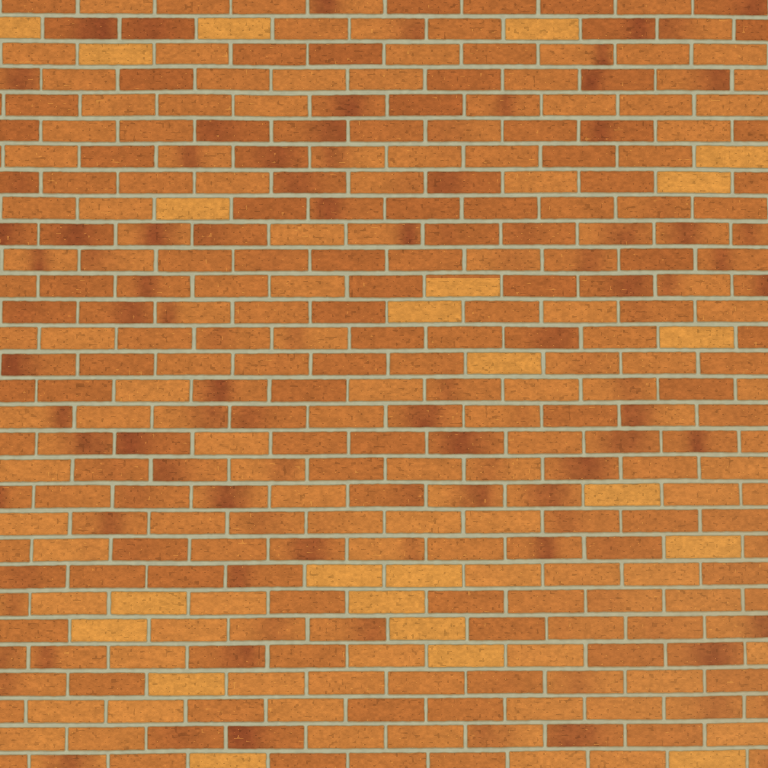
A Shadertoy shader for this texture:

```glsl
// A running-bond wall of orange bricks with pale grey-green mortar.
// A gently warped grid gives each brick an id; hashes of the id vary its size,
// tone and scorch marks, while value noise roughens the faces and edges.

const vec3 DARK_CLAY = vec3(0.665, 0.370, 0.185);
const vec3 LIGHT_CLAY = vec3(0.835, 0.545, 0.260);
const vec3 PALE_CLAY = vec3(0.865, 0.600, 0.275);
const vec3 SCORCH = vec3(0.540, 0.270, 0.155);
const vec3 MORTAR = vec3(0.705, 0.695, 0.575);
const vec3 MORTAR_SHADE = vec3(0.610, 0.560, 0.425);
const vec2 HALF_JOINT = vec2(0.0025, 0.0031);

float hash(vec2 p) {
    vec3 q = fract(vec3(p.xyx) * 0.1031);
    q += dot(q, q.yzx + 33.33);
    return fract((q.x + q.y) * q.z);
}

float noise(vec2 p) {
    vec2 i = floor(p);
    vec2 f = fract(p);
    f = f * f * (3.0 - 2.0 * f);
    float low = mix(hash(i), hash(i + vec2(1, 0)), f.x);
    float high = mix(hash(i + vec2(0, 1)), hash(i + vec2(1, 1)), f.x);
    return mix(low, high, f.y);
}

float fbm(vec2 p) {
    float sum = 0.0;
    float weight = 0.5;
    for (int i = 0; i < 3; i++) {
        sum += weight * noise(p);
        p = p * 2.03 + 17.3;
        weight *= 0.5;
    }
    return sum / 0.875;
}

float roundedBox(vec2 p, vec2 halfSize, float radius) {
    vec2 q = abs(p) - halfSize + radius;
    return length(max(q, 0.0)) + min(max(q.x, q.y), 0.0) - radius;
}

// Brick coordinates: x counts along a course, y counts courses downwards.
// size receives the width and height of one cell in canvas units.
vec2 brickGrid(vec2 uv, out vec2 size) {
    float down = 1.0 - uv.y;
    float drop = down - 0.021 + 0.009 * (uv.x - 0.5) * (down - 0.25);
    float course = 30.25 * drop - drop * drop;
    float perRow = mix(10.0, 9.62, smoothstep(0.2, 1.0, down));
    size = 1.0 / vec2(perRow, 30.25 - 2.0 * drop);
    float row = floor(course);
    float shift = 0.5 * mod(row + 1.0, 2.0) + 0.05 * (hash(vec2(row, 71.0)) - 0.5);
    return vec2((uv.x - 0.503) * perRow + shift, course);
}

// Fired clay face; local runs from -0.5 to 0.5 across the brick.
vec3 brickColor(vec2 uv, vec2 local, vec2 id) {
    float tone = 0.18 + 0.62 * hash(id + 3.7) + 0.30 * (0.45 - uv.y);
    vec3 color = mix(DARK_CLAY, LIGHT_CLAY, clamp(tone, 0.0, 1.0));

    // A few pale bricks, more of them low on the wall
    float pale = step(0.90 + 0.06 * uv.y, hash(id + 29.1));
    color = mix(color, PALE_CLAY, 0.85 * pale);

    // Soft scorch mark across part of the face
    float center = 0.75 * (hash(id + 41.3) - 0.5);
    float spread = mix(0.12, 0.36, hash(id + 53.9));
    float offset = (local.x - center) / spread;
    float strength = smoothstep(0.42, 1.0, hash(id + 67.7)) * (1.0 - pale);
    float patches = 0.55 + 0.8 * fbm(uv * vec2(65.0, 45.0));
    color = mix(color, SCORCH, clamp(0.8 * strength * patches * exp(-offset * offset), 0.0, 0.85));

    // Sandy grain, dark pits and light chips
    float grain = fbm(uv * vec2(210.0, 290.0));
    color *= 1.0 + 0.20 * (grain - 0.5);
    color *= 1.0 + 0.10 * (fbm(uv * vec2(45.0, 95.0) + 9.0) - 0.5);
    float pits = smoothstep(0.76, 0.94, noise(uv * vec2(240.0, 330.0) + 5.0));
    color *= 1.0 - 0.13 * pits;
    float chips = smoothstep(0.91, 0.99, noise(uv * vec2(190.0, 260.0) + 83.0));
    return mix(color, PALE_CLAY * 1.08, 0.4 * chips);
}

// Mortar, darker where it meets the bricks and just beneath them
vec3 mortarColor(vec2 uv, float dist, float below) {
    float open = smoothstep(0.0, 0.0021, dist - 0.0005 * below);
    vec3 color = mix(MORTAR_SHADE, MORTAR, open);
    return color * (0.95 + 0.10 * fbm(uv * 150.0));
}

void mainImage(out vec4 fragColor, in vec2 fragCoord) {
    vec2 uv = fragCoord / iResolution.xy;
    float pixel = 1.0 / min(iResolution.x, iResolution.y);

    // Slight waviness of the courses, then the brick cell
    vec2 wave = vec2(noise(uv * 9.0), noise(uv * 8.0 + 31.0)) - 0.5;
    vec2 size;
    vec2 grid = brickGrid(uv + 0.0016 * wave, size);
    vec2 id = floor(grid);
    vec2 local = fract(grid) - 0.5;

    // Brick outline with small shifts and ragged edges
    vec2 jitter = vec2(hash(id + 11.0), hash(id + 23.0)) - 0.5;
    vec2 halfSize = 0.5 * size - HALF_JOINT - 0.0004 * jitter.yx;
    float dist = roundedBox(local * size + 0.0014 * jitter * vec2(1.0, 0.6), halfSize, 0.0016);
    dist += 0.0011 * (fbm(uv * 130.0) - 0.5);

    float below = smoothstep(0.3, 0.5, local.y);
    float face = 1.0 - smoothstep(-0.7 * pixel - 0.0002, 0.7 * pixel + 0.0002, dist);
    vec3 brick = brickColor(uv, local, id);
    brick *= 1.0 - 0.07 * smoothstep(-0.0028, 0.0, dist);
    vec3 color = mix(mortarColor(uv, dist, below), brick, face);

    // Faint dusty haze in the lower right
    float haze = 1.0 - smoothstep(0.0, 0.5, length(uv - vec2(1.0, 0.15)));
    color = mix(color, vec3(0.80, 0.60, 0.38), 0.13 * haze);
    fragColor = vec4(color, 1.0);
}
```
